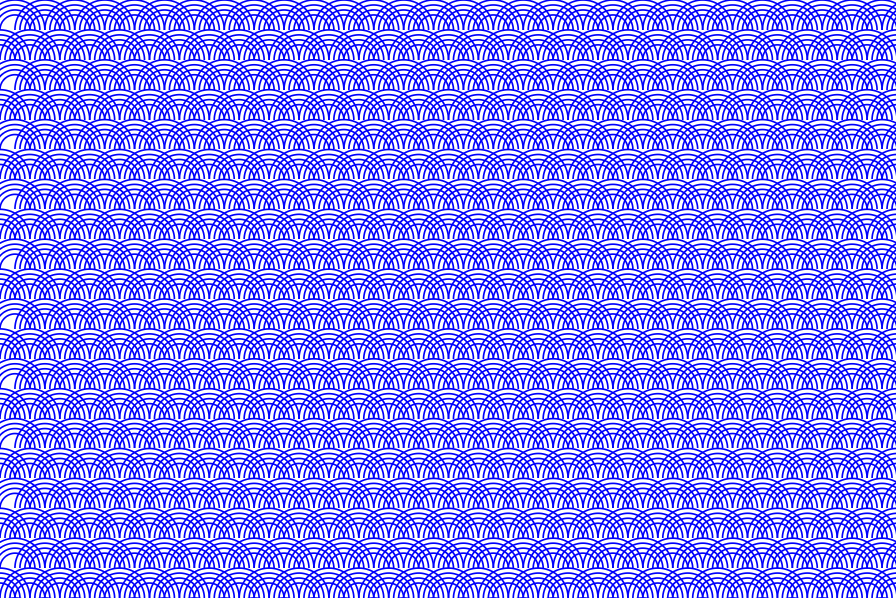
Write a Shadertoy shader that draws this pattern.

```glsl
// Rows of overlapping domes, each dome a set of concentric half-circle lines.
// Every second row shifts by half a step and begins at the left edge, which
// leaves an open wedge there. One unit is one row height.

#define ROWS 20.0          // rows down the canvas
#define STEP 1.0           // distance between dome centres
#define RINGS 4            // lines per dome
#define INNER_RADIUS 0.5
#define OUTER_RADIUS 1.0
#define LINE_WIDTH 0.056
#define INK vec3(0.0, 0.0, 0.985)
#define PAPER vec3(1.0)

// Share of a pixel covered by a line, given the distance to its middle.
float lineCoverage(float dist, float pixel) {
    float nearEdge = clamp((0.5 * LINE_WIDTH - dist) / pixel, -0.5, 0.5);
    float farEdge = clamp((0.5 * LINE_WIDTH + dist) / pixel, -0.5, 0.5);
    return max(0.0, nearEdge + farEdge);
}

// Part of the paper left bare by one dome; p is relative to its centre.
float domeBare(vec2 p, float pixel) {
    float radius = length(p);
    float bare = 1.0;
    for (int i = 0; i < RINGS; i++) {
        float ring = mix(INNER_RADIUS, OUTER_RADIUS, float(i) / float(RINGS - 1));
        bare *= 1.0 - lineCoverage(abs(radius - ring), pixel);
    }
    return bare;
}

// Part of the paper left bare by the domes of one row.
float rowBare(float x, float height, float row, float pixel) {
    float shift = mod(row, 2.0) < 0.5 ? 0.5 * STEP : 0.0;
    float nearest = floor((x - shift) / STEP);
    float bare = 1.0;
    for (int i = -1; i <= 2; i++) {
        float index = nearest + float(i);
        if (index < 0.0) continue;   // rows begin at the left edge
        bare *= domeBare(vec2(x - shift - index * STEP, height), pixel);
    }
    return bare;
}

void mainImage(out vec4 fragColor, in vec2 fragCoord) {
    float pixel = ROWS / iResolution.y;
    vec2 p = fragCoord * pixel;
    float depth = ROWS - p.y;
    float row = floor(depth);
    float height = 1.0 - fract(depth);

    // The row itself, then the line tops rising from the row below.
    float bare = rowBare(p.x, height, row, pixel);
    bare *= rowBare(p.x, height + 1.0, row + 1.0, pixel);

    fragColor = vec4(mix(INK, PAPER, bare), 1.0);
}
```
